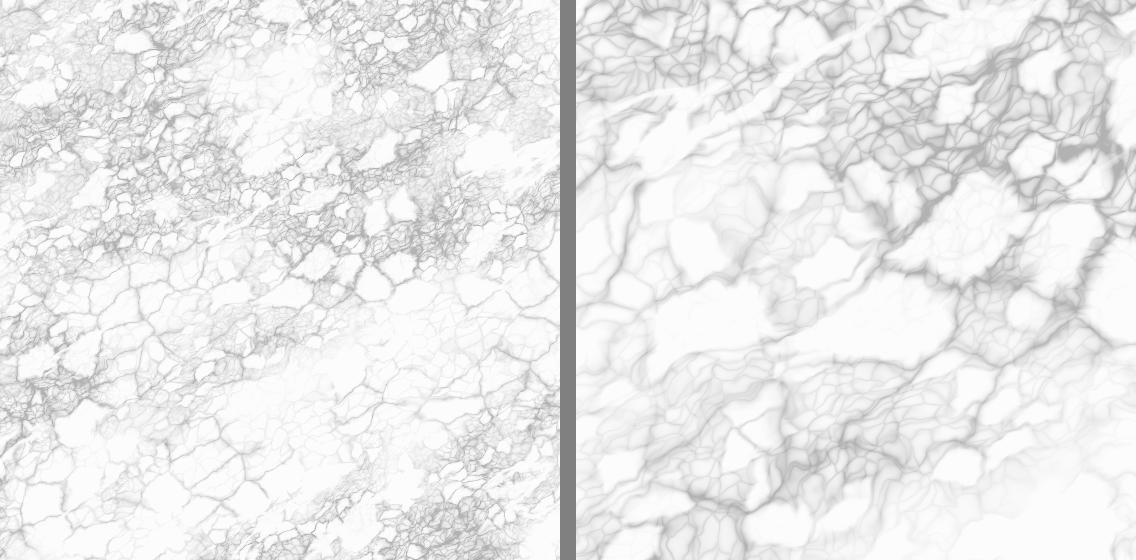
Left: the whole. Right: its middle third, enlarged.
Write a three.js fragment shader that draws this texture.

```glsl
// Pale grey marble: ragged crackle veins at three sizes, leaning up to the right.
// Cellular noise on a warped, slanted domain gives the veins and white pebbles;
// layered value noise thins them into cloudy patches and cuts bright streaks.

#define WHITE 0.99
#define VEIN_GREY 0.70
#define SLANT 0.60
#define STRETCH vec2(0.75, 1.2)
#define COARSE_CELLS 17.0
#define MEDIUM_CELLS 42.0
#define FINE_CELLS 100.0
#define RAGGED 0.007
#define BEND 0.022
#define CONTRAST 1.3
#define CLEARING 0.07

varying vec2 vUv;

vec2 hash2(vec2 p) {
  vec3 q = fract(p.xyx * vec3(0.1031, 0.1030, 0.0973));
  q += dot(q, q.yzx + 33.33);
  return fract((q.xx + q.yz) * q.zy);
}

float valueNoise(vec2 p) {
  vec2 i = floor(p), f = fract(p);
  f = f * f * (3.0 - 2.0 * f);
  float low = mix(hash2(i).x, hash2(i + vec2(1.0, 0.0)).x, f.x);
  float high = mix(hash2(i + vec2(0.0, 1.0)).x, hash2(i + 1.0).x, f.x);
  return mix(low, high, f.y);
}

float cloud(vec2 p) {
  float sum = 0.0, amp = 0.5;
  for (int i = 0; i < 5; i++) {
    sum += amp * valueNoise(p);
    p = mat2(1.6, 1.2, -1.2, 1.6) * p + 17.3;
    amp *= 0.5;
  }
  return sum / 0.97;
}

vec2 noisePair(vec2 p) {
  return vec2(valueNoise(p), valueNoise(p + 57.7)) - 0.5;
}

// x: gap between the two nearest cell points (0 on a border), y: random cell id
vec2 crackle(vec2 p) {
  vec2 base = floor(p);
  float nearest = 8.0, second = 8.0, id = 0.0;
  for (int y = -1; y <= 1; y++) {
    for (int x = -1; x <= 1; x++) {
      vec2 cell = base + vec2(float(x), float(y));
      vec2 jitter = hash2(cell + 11.0);
      float d = length(cell + jitter - p);
      if (d < nearest) {
        second = nearest;
        nearest = d;
        id = fract(jitter.x * 7.3 + jitter.y * 3.7);
      } else {
        second = min(second, d);
      }
    }
  }
  return vec2(second - nearest, id);
}

// White inside of a chosen share of the cells
float pebble(vec2 cell, float share) {
  return smoothstep(0.04, 0.24, cell.x) * step(1.0 - share, cell.y);
}

void main() {
  // Slanted domain, bent broadly and roughened finely
  vec2 p = vUv + 3.0;
  vec2 warped = p + BEND * noisePair(p * 13.0) + 0.5 * BEND * noisePair(p * 34.0)
              + RAGGED * noisePair(p * 85.0) + 0.4 * RAGGED * noisePair(p * 190.0);
  vec2 along = vec2(cos(SLANT), sin(SLANT));
  mat2 slant = mat2(along.x, -along.y, along.y, along.x);
  vec2 q = slant * warped * STRETCH;
  vec2 smoothQ = slant * p * STRETCH;

  // Cloudy shares of each vein size
  float haze = cloud(smoothQ * 4.0);
  float dense = smoothstep(0.34, 0.57, haze);
  float patchy = smoothstep(0.30, 0.62, cloud(smoothQ * 11.0 + 41.0));
  float broken = smoothstep(0.36, 0.62, cloud(smoothQ * 9.0 + 83.0));

  // Veins from broad to fine, with pebbles kept clear of finer veins
  vec2 coarse = crackle(q * COARSE_CELLS);
  vec2 medium = crackle(q * MEDIUM_CELLS + 19.0);
  vec2 fine = crackle(q * FINE_CELLS + 71.0);
  float coarseClear = 1.0 - 0.8 * pebble(coarse, 0.24);
  float mediumClear = 1.0 - 0.8 * pebble(medium, 0.32);

  float ink = 0.52 * exp(-15.0 * coarse.x) * broken;
  ink += 0.50 * exp(-8.0 * medium.x) * mix(0.3, 1.0, patchy) * mix(0.4, 1.0, dense) * coarseClear;
  ink += 0.50 * exp(-5.5 * fine.x) * dense * mix(0.45, 1.0, patchy) * coarseClear * mediumClear;

  // Soft mottling under the veins
  float mottle = cloud(q * 28.0 + 7.0);
  ink += (0.08 * dense + 0.20 * (mottle - 0.35)) * coarseClear * mediumClear;

  // Sparse bright streaks
  float ridge = abs(cloud(smoothQ * vec2(3.5, 7.0) + 29.0) - 0.5);
  float streak = (1.0 - smoothstep(0.006, 0.022, ridge))
               * smoothstep(0.48, 0.62, valueNoise(smoothQ * 8.0 + 5.0));
  ink *= 1.0 - 0.8 * streak;

  ink = clamp(ink * CONTRAST - CLEARING, 0.0, 1.0);
  gl_FragColor = vec4(vec3(mix(WHITE, VEIN_GREY, ink)), 1.0);
}
```
